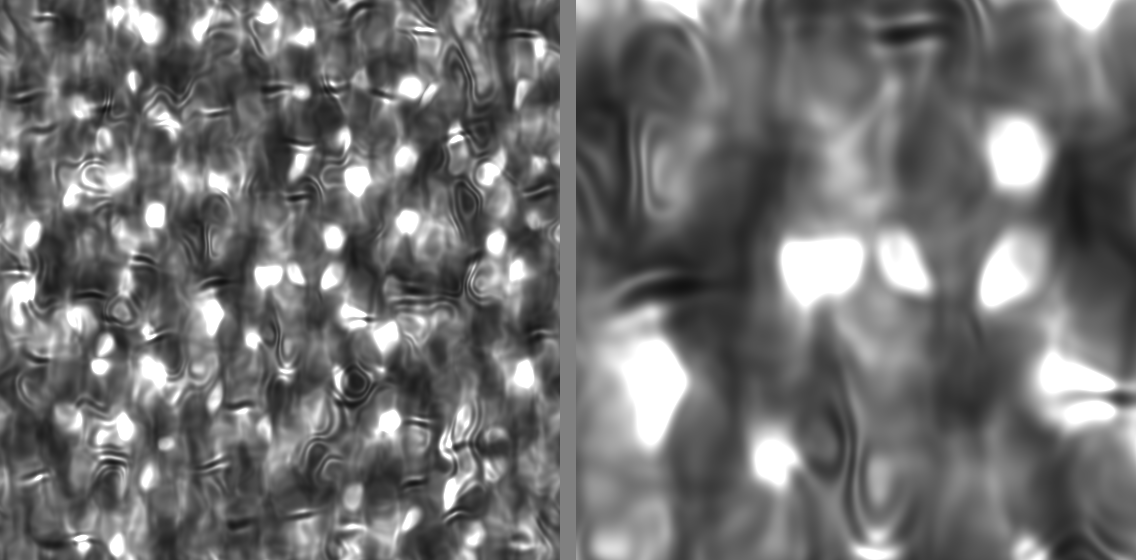
Left: the whole. Right: its middle third, enlarged.
A Shadertoy shader for this texture:

```glsl
// Tiling grey mottle: bright spots among dark upright cells, with fine streaks and glints.
#define MEDIAN_GREY 0.425
#define CONTRAST 0.5
#define BIAS -0.12
#define CELL_GRID vec2(15.0, 11.0)
#define STREAK_GRID vec2(46.0, 14.0)
#define GRAIN_GRID vec2(62.0, 48.0)
#define SPOT_GRID vec2(12.0, 11.0)
#define SPOT_SIZE vec2(0.019, 0.025)
#define DARK_SIZE vec2(0.032, 0.046)
#define GLINT_GRID vec2(9.0, 9.0)
#define GLINT_SIZE vec2(0.023, 0.013)
#define WARP 0.014

const float TAU = 6.28318;

float hash(vec2 p) {
    return fract(sin(dot(p, vec2(127.1, 311.7))) * 43758.5453);
}

// Dot of a random unit gradient, on a wrapping lattice, with an offset
float lattice(vec2 id, vec2 grid, float seed, vec2 offset) {
    float angle = TAU * hash(mod(id, grid) + seed);
    return dot(vec2(cos(angle), sin(angle)), offset);
}

// Gradient noise that repeats once per canvas
float noise(vec2 uv, vec2 grid, float seed) {
    vec2 p = uv * grid, i = floor(p), f = fract(p);
    vec2 w = f * f * f * (f * (f * 6.0 - 15.0) + 10.0);
    vec2 e = vec2(1.0, 0.0);
    return mix(mix(lattice(i, grid, seed, f), lattice(i + e, grid, seed, f - e), w.x),
               mix(lattice(i + e.yx, grid, seed, f - e.yx),
                   lattice(i + 1.0, grid, seed, f - 1.0), w.x), w.y);
}

// Offset from the scattered point of one grid cell, turned by a random tilt
vec2 scatterOffset(vec2 uv, vec2 cell, vec2 grid, float seed, float tilt) {
    vec2 id = mod(cell, grid) + seed;
    vec2 jitter = vec2(hash(id), hash(id + 17.3));
    vec2 d = uv - (cell + 0.1 + 0.8 * jitter) / grid;
    float a = tilt * (hash(id + 31.7) - 0.5);
    return mat2(cos(a), sin(a), -sin(a), cos(a)) * d;
}

// Scattered ovals with a firm core and a soft halo
float spots(vec2 uv, vec2 size, float share, float halo, float seed) {
    float sum = 0.0;
    vec2 home = floor(uv * SPOT_GRID);
    for (int y = -1; y <= 1; y++)
    for (int x = -1; x <= 1; x++) {
        vec2 cell = home + vec2(x, y);
        vec2 id = mod(cell, SPOT_GRID) + seed;
        vec2 d = scatterOffset(uv, cell, SPOT_GRID, seed, 1.2);
        vec2 stretch = 0.7 + 0.6 * vec2(hash(id + 43.1), hash(id + 57.9));
        float r = length(d / (size * stretch));
        float oval = mix(smoothstep(1.3, 0.55, r), exp(-r * r), halo);
        sum = max(sum, oval * step(hash(id + 71.3), share));
    }
    return sum;
}

// Short stacks of light and dark horizontal bars
float glints(vec2 uv) {
    float sum = 0.0;
    vec2 home = floor(uv * GLINT_GRID);
    for (int y = -1; y <= 1; y++)
    for (int x = -1; x <= 1; x++) {
        vec2 cell = home + vec2(x, y);
        vec2 id = mod(cell, GLINT_GRID) + 5.0;
        vec2 d = scatterOffset(uv, cell, GLINT_GRID, 5.0, 0.6) / GLINT_SIZE;
        float bars = cos(d.y * mix(2.6, 4.6, hash(id + 83.1)) + TAU * hash(id + 91.7));
        sum += bars * exp(-dot(d, d)) * step(hash(id + 63.5), 0.5);
    }
    return sum;
}

void mainImage(out vec4 fragColor, in vec2 fragCoord) {
    vec2 uv = fragCoord / iResolution.xy;

    // Gentle bending makes the outlines irregular
    vec2 bend = vec2(noise(uv, vec2(25.0, 17.0), 2.0), noise(uv, vec2(21.0, 19.0), 9.0));
    vec2 p = uv + WARP * bend;

    // Broad cells, upright streaks and grain
    float cells = noise(p, CELL_GRID, 13.0);
    float tone = BIAS + 2.9 * cells;
    tone += 1.2 * noise(p, STREAK_GRID, 23.0);
    tone += 0.8 * noise(p, GRAIN_GRID, 37.0);

    // Patches of thin curved lines that follow the cells
    float patches = smoothstep(0.05, 0.35, noise(uv, vec2(9.0, 8.0), 41.0));
    tone += 0.5 * patches * sin(28.0 * cells + 8.0 * bend.x);

    // Dark ovals, bright spots and glints
    tone -= 0.75 * spots(p, DARK_SIZE, 0.6, 0.8, 3.0);
    tone += 2.1 * spots(p, SPOT_SIZE, 0.56, 0.35, 47.0);
    tone += 1.7 * glints(p);

    float grey = MEDIAN_GREY * exp(CONTRAST * tone);
    fragColor = vec4(vec3(min(grey, 1.0)), 1.0);
}
```
